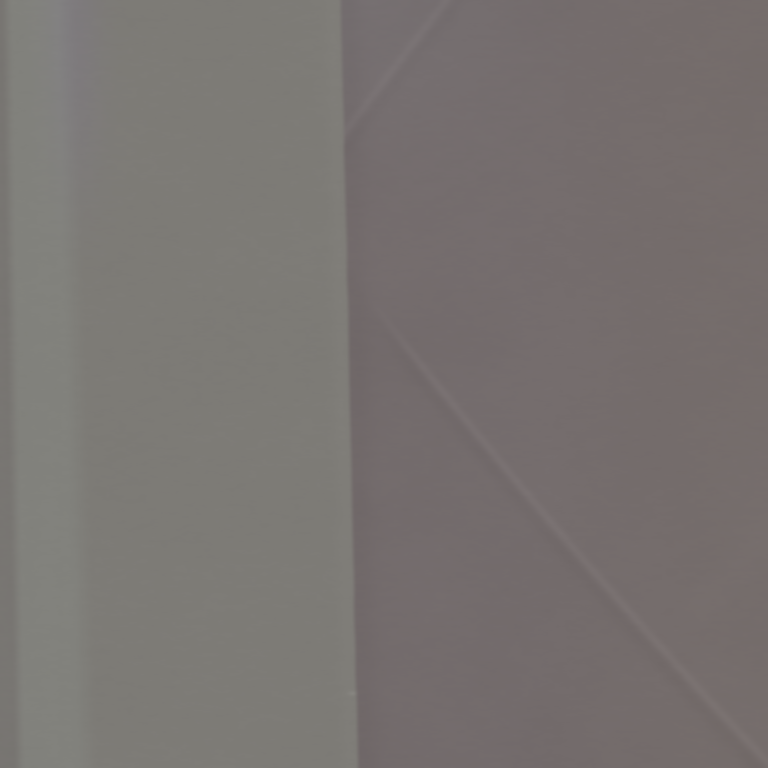
Give the GLSL for this texture, as a three.js fragment shader.

```glsl
varying vec2 vUv;

#define WALL vec3(0.490, 0.482, 0.463)
#define STRIP vec3(0.507, 0.507, 0.487)
#define MARGIN vec3(0.470, 0.460, 0.446)
#define PAPER vec3(0.451, 0.420, 0.422)
#define LAVENDER vec3(0.002, -0.004, 0.024)
#define EDGE_SOFTNESS 0.004
#define CREASE_WIDTH 0.006
#define CREASE_LIGHT 0.022
#define GRAIN 0.009
#define MOTTLE 0.016

float hash(vec2 p) {
  vec3 q = fract(vec3(p.xyx) * 0.1031);
  q += dot(q, q.yzx + 33.33);
  return fract((q.x + q.y) * q.z);
}

float noise(vec2 p) {
  vec2 i = floor(p);
  vec2 f = fract(p);
  f = f * f * (3.0 - 2.0 * f);
  return mix(mix(hash(i), hash(i + vec2(1.0, 0.0)), f.x),
             mix(hash(i + vec2(0.0, 1.0)), hash(i + 1.0), f.x), f.y);
}

float fbm(vec2 p) {
  float sum = 0.0;
  float weight = 0.5;
  for (int i = 0; i < 4; i++) {
    sum += weight * (noise(p) - 0.5);
    p = p * 2.03 + 17.0;
    weight *= 0.5;
  }
  return sum;
}

float bell(float d, float width) {
  return exp(-d * d / (width * width));
}

// Raised fold: a lit ridge with a faint shadow beneath it
float crease(float d) {
  return bell(d, CREASE_WIDTH) - 0.45 * bell(d + 2.2 * CREASE_WIDTH, 1.6 * CREASE_WIDTH);
}

// Flat board with a pale vertical band
vec3 boardColor(vec2 uv, float edge) {
  float bandLeft = uv.x - mix(0.027, 0.010, uv.y);
  float bandRight = uv.x - mix(0.114, 0.087, uv.y);
  vec3 color = mix(MARGIN, STRIP, smoothstep(-0.010, 0.008, bandLeft));
  color = mix(color, WALL, smoothstep(-0.016, 0.016, bandRight));
  color += 0.004 * (noise(vec2(bandLeft * 110.0, 3.0)) - 0.5) * step(bandRight, 0.0);
  color += LAVENDER * bell(bandRight - 0.008, 0.035) * smoothstep(0.62, 0.95, uv.y);
  color += 0.008 * bell(edge + 0.010, 0.012);
  return color;
}

// Folded paper with two diagonal creases
vec3 paperColor(vec2 uv, float edge) {
  vec3 color = PAPER;
  color += vec3(0.004, 0.010, 0.014) * smoothstep(0.65, 1.05, uv.y) * (1.0 - smoothstep(0.45, 0.85, uv.x));
  color += vec3(0.003, 0.002, -0.006) * smoothstep(0.6, 1.0, uv.x);

  float t = uv.x - 0.677;
  float lower = (uv.y - 0.368 + 1.19 * t - 0.22 * t * t) / 1.55;
  float upper = (uv.y - 0.837 - 1.30 * (uv.x - 0.456)) / 1.64;
  float corner = (uv.y - 0.20 - (uv.x - 0.90)) / 1.41;
  color += CREASE_LIGHT * crease(lower) * smoothstep(0.01, 0.10, edge);
  color += 0.8 * CREASE_LIGHT * crease(upper);
  color += 0.004 * smoothstep(-0.01, 0.02, lower);
  color += 0.004 * bell(corner, 0.025) * smoothstep(0.85, 0.95, uv.x);
  color -= 0.012 * bell(edge - 0.008, 0.020);
  return color;
}

void main() {
  vec2 uv = vUv;
  float edge = uv.x - mix(0.466, 0.444, uv.y) - 0.0015 * (noise(vec2(2.0, uv.y * 25.0)) - 0.5);
  float onPaper = smoothstep(-EDGE_SOFTNESS, EDGE_SOFTNESS, edge);
  vec3 color = mix(boardColor(uv, edge), paperColor(uv, edge), onPaper);

  // Small nick on the seam
  vec2 nick = (uv - vec2(0.459, 0.097)) / vec2(0.006, 0.003);
  color += 0.03 * exp(-dot(nick, nick));

  // Broad mottling and fine horizontal weave
  color += MOTTLE * fbm(uv * vec2(7.0, 9.0)) * mix(0.4, 1.0, onPaper);
  color += GRAIN * fbm(uv * vec2(70.0, 190.0));
  gl_FragColor = vec4(color, 1.0);
}
```
